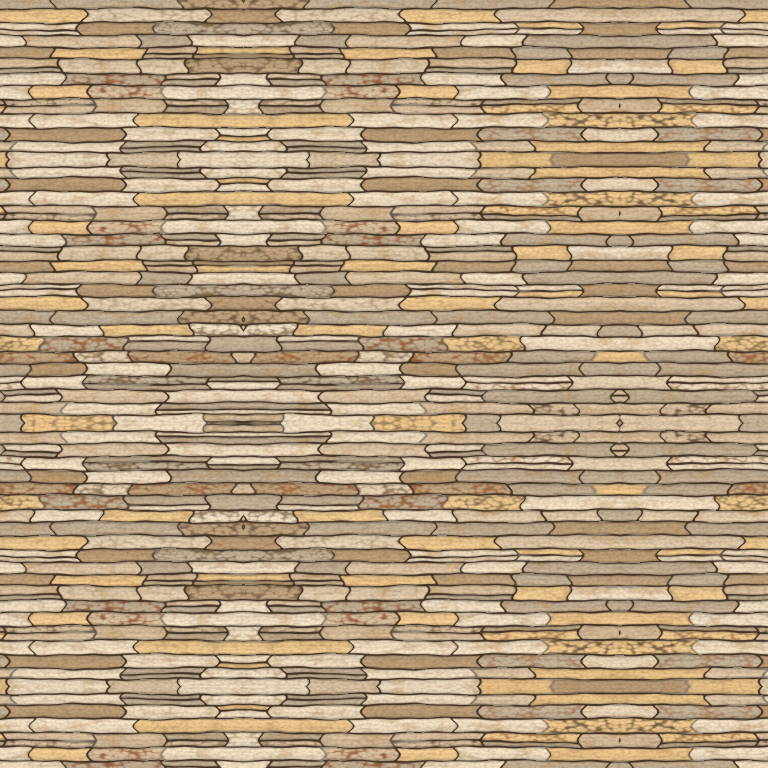
Reproduce this texture procedurally as a Shadertoy shader.

```glsl
// Dry-stacked wall of thin, weathered sandstone slabs, mirrored across and up

float hash(vec2 p) {
    vec3 q = fract(p.xyx * 0.1031);
    q += dot(q, q.yzx + 33.33);
    return fract((q.x + q.y) * q.z);
}

// Cellular noise: distance to the nearest scattered point
float cells(vec2 p) {
    vec2 base = floor(p);
    float nearest = 2.0;
    for (int y = -1; y <= 1; y++)
    for (int x = -1; x <= 1; x++) {
        vec2 c = base + vec2(x, y);
        vec2 point = c + vec2(hash(c), hash(c + 71.0));
        nearest = min(nearest, length(point - p));
    }
    return nearest;
}

// Layered sines, about -1 to 1
float ripple(float x, float seed) {
    return 0.5 * sin(x * 23.0 + seed * 7.1) + 0.3 * sin(x * 61.0 + seed * 3.7)
         + 0.2 * sin(x * 147.0 + seed * 5.3);
}

// Reflect back and forth between centre and centre + span
vec2 mirror(vec2 p, vec2 centre, vec2 span) {
    return abs(mod(p - centre + span, 2.0 * span) - span);
}

// Uneven bed line below a course
float bed(float course, float x) {
    return course + 0.42 * (hash(vec2(course, 7.0)) - 0.5) + 0.11 * ripple(x, course);
}

// Jittered upright joint to the left of a slab
float joint(float slab, float course) {
    return slab + 0.65 * (hash(vec2(slab + 30.0, course + 90.0)) - 0.5);
}

void mainImage(out vec4 fragColor, in vec2 fragCoord) {
    vec2 uv = fragCoord / iResolution.xy;
    float pixel = 1.0 / iResolution.y;
    vec2 p = mirror(uv, vec2(0.317, 0.449), vec2(0.49, 0.343));

    // Find the course
    float courseHeight = 0.343 / 20.0;
    float v = p.y / courseHeight + 0.5;
    float course = floor(v);
    if (v < bed(course, p.x)) course -= 1.0;
    else if (v > bed(course + 1.0, p.x)) course += 1.0;
    float low = bed(course, p.x), high = bed(course + 1.0, p.x);

    // Find the slab along the course
    float density = mix(6.5, 11.0, hash(vec2(course, 3.0)));
    float u = p.x * density + 9.0 * hash(vec2(course, 5.0));
    u += 0.03 * sin(v * 5.0 + course * 4.0);
    float slab = floor(u);
    if (u < joint(slab, course)) slab -= 1.0;
    else if (u > joint(slab + 1.0, course)) slab += 1.0;
    vec2 id = vec2(slab + 20.0, course + 10.0);

    // Some slabs are split into two thin layers
    if (hash(id + 400.0) > 0.8) {
        float split = mix(low, high, 0.35 + 0.3 * hash(id + 9.0)) + 0.05 * ripple(p.x, slab);
        if (v < split) high = split;
        else { low = split; id += 150.0; }
    }

    // Distance inward from the rounded slab outline
    float side = min(u - joint(slab, course), joint(slab + 1.0, course) - u) / density;
    float layer = min(v - low, high - v) * courseHeight;
    float radius = 0.0035;
    vec2 corner = max(radius - vec2(side, layer), 0.0);
    float inset = min(min(side, layer), radius - length(corner));
    inset = max(inset, min(min(side, layer), 0.0));
    float rise = clamp((v - low) / (high - low), 0.0, 1.0);

    // Slab colours
    float tone = hash(id + 31.0), kind = hash(id + 57.0);
    vec3 stone = mix(vec3(0.81, 0.71, 0.58), vec3(0.91, 0.84, 0.73), smoothstep(0.1, 0.75, tone));
    if (kind < 0.2) stone = mix(stone, vec3(0.71, 0.64, 0.54), 0.85);
    else if (kind < 0.32) stone = mix(stone, vec3(0.68, 0.56, 0.41), 0.8);
    else if (kind > 0.89) stone = mix(stone, vec3(0.90, 0.74, 0.50), 0.8);

    // Cloudy stains, strong on a few slabs and faint on the rest
    vec2 shift = 40.0 * vec2(tone, kind);
    float cloud = cells(p * vec2(32.0, 85.0) + shift);
    float speck = cells(p * vec2(110.0, 210.0) + shift);
    float wear = smoothstep(0.72, 0.95, hash(id + 83.0));
    float stain = smoothstep(0.4, 0.95, 0.55 * cloud + 0.7 * speck);
    vec3 rust = mix(vec3(0.40, 0.32, 0.24), vec3(0.55, 0.34, 0.22), step(0.65, hash(id + 12.0)));
    stone = mix(stone, rust, stain * mix(0.16, 0.9, wear));
    stone = mix(stone, vec3(0.76, 0.60, 0.38), 0.3 * smoothstep(0.5, 0.9, cloud));

    // Fine grain, bedding streaks and rounded light
    float grain = cells(uv * vec2(190.0, 330.0));
    float streak = sin(v * 19.0 + 3.0 * ripple(p.x, kind * 9.0));
    stone *= 1.07 - 0.14 * grain + 0.018 * streak;
    stone *= mix(0.95, 1.05, rise) * mix(0.76, 1.02, smoothstep(0.0, 0.0042, inset));

    // Dark open joints of changing width, with a little pale dust
    float gap = 0.0007 + 0.0005 * ripple(p.x * 1.7, course + slab);
    vec3 crevice = mix(vec3(0.27, 0.20, 0.14), vec3(0.58, 0.53, 0.46),
                       smoothstep(0.25, 0.8, ripple(p.x * 0.8, course * 2.3)));
    float cover = smoothstep(gap - 0.5 * pixel, gap + 0.0005 + 0.5 * pixel, inset);
    fragColor = vec4(mix(crevice, stone, cover), 1.0);
}
```
